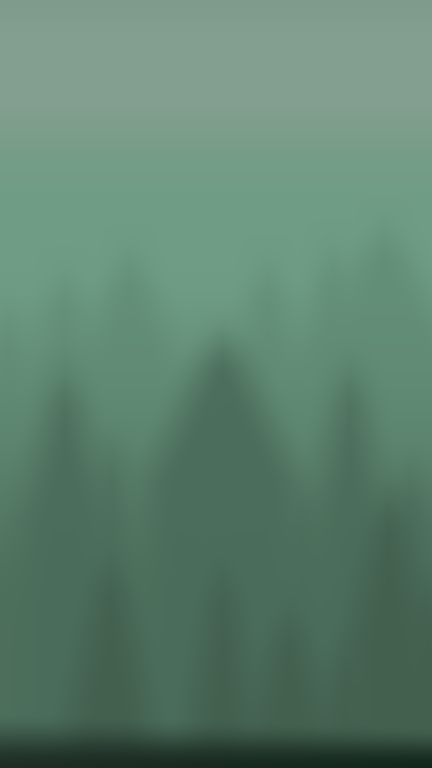
This background is drawn by a Shadertoy shader. Its source:

```glsl
// A misty conifer forest seen through heavy blur: a pale sky fading to green
// haze, three soft layers of tree cones that darken towards the viewer, and
// dark ground. Each layer is the smooth union of blurred cone silhouettes.

// Soft cone: tree = (apex x, apex y, half width at full spread).
float treeCover(vec2 p, vec3 tree, float blur) {
    float drop = tree.y - p.y;
    float halfWidth = 0.01 + tree.z * clamp(drop / 0.2, 0.0, 1.0);
    float side = abs(p.x - tree.x) - halfWidth;
    return (1.0 - smoothstep(-blur, blur, side)) * smoothstep(-0.035, 0.065, drop);
}

// Union of the trees in one layer.
float forestCover(vec2 p, vec3 trees[6], float blur) {
    float gap = 1.0;
    for (int i = 0; i < 6; i++) gap *= 1.0 - treeCover(p, trees[i], blur);
    return 1.0 - gap;
}

// Pale sky above green haze, thickening downwards.
vec3 mistGradient(float y) {
    vec3 mist = mix(vec3(0.29, 0.425, 0.355), vec3(0.385, 0.545, 0.46), smoothstep(0.16, 0.52, y));
    mist = mix(mist, vec3(0.43, 0.61, 0.52), smoothstep(0.46, 0.65, y));
    mist = mix(mist, vec3(0.46, 0.61, 0.525), smoothstep(0.71, 0.81, y));
    mist = mix(mist, vec3(0.51, 0.625, 0.56), smoothstep(0.79, 0.87, y));
    return mix(mist, vec3(0.495, 0.61, 0.545), smoothstep(0.95, 1.0, y));
}

void mainImage(out vec4 fragColor, in vec2 fragCoord) {
    vec2 p = fragCoord / iResolution.xy;

    vec3 farTrees[6] = vec3[6](
        vec3(0.02, 0.60, 0.06), vec3(0.15, 0.65, 0.08), vec3(0.30, 0.68, 0.13),
        vec3(0.62, 0.665, 0.08), vec3(0.77, 0.685, 0.08), vec3(0.89, 0.715, 0.17));
    vec3 middleTrees[6] = vec3[6](
        vec3(0.15, 0.525, 0.085), vec3(0.26, 0.43, 0.02), vec3(0.515, 0.575, 0.16),
        vec3(0.70, 0.36, 0.05), vec3(0.81, 0.53, 0.065), vec3(0.95, 0.40, 0.09));
    vec3 nearTrees[6] = vec3[6](
        vec3(0.255, 0.28, 0.08), vec3(0.515, 0.27, 0.06), vec3(0.67, 0.215, 0.10),
        vec3(0.80, 0.17, 0.09), vec3(0.90, 0.365, 0.08), vec3(0.99, 0.25, 0.09));

    vec3 color = mistGradient(p.y);

    // Distant trees dissolve into the mist below them.
    vec3 farGreen = mix(vec3(0.30, 0.435, 0.36), vec3(0.375, 0.54, 0.45), smoothstep(0.2, 0.53, p.y));
    color = mix(color, farGreen, 0.8 * forestCover(p, farTrees, 0.065));

    // Middle and near trees.
    color = mix(color, vec3(0.29, 0.425, 0.355), 0.93 * forestCover(p, middleTrees, 0.07));
    color = mix(color, vec3(0.26, 0.37, 0.305), 0.88 * forestCover(p, nearTrees, 0.06));

    // Ground shade, lower but deeper on the right.
    float groundTop = mix(0.075, 0.055, p.x);
    vec3 groundColor = mix(vec3(0.12, 0.18, 0.145), vec3(0.07, 0.15, 0.105), p.x);
    color = mix(color, groundColor, 1.0 - smoothstep(0.0, groundTop, p.y));

    fragColor = vec4(color, 1.0);
}
```
